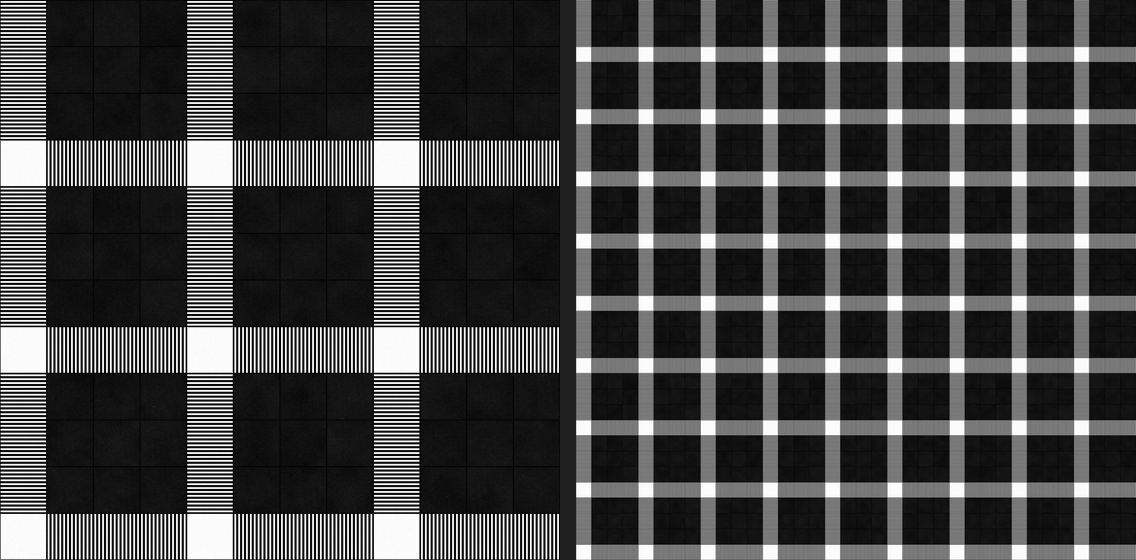
Left, the tile; right, the same tile 3 across and 3 down.
Give the GLSL for this pattern, as a WebGL 2 fragment shader.

```glsl
#version 300 es
precision highp float;
// Black and white windowpane plaid: worn dark tiles, pinstriped bands and solid white crossings.

uniform vec2 u_resolution;
out vec4 fragColor;

const float REPEATS = 3.0;            // plaid repeats across and down
const float CELLS = 4.0;              // square cells per repeat: one band, three dark
const float GRID = REPEATS * CELLS;
const float STRIPES = 12.0;           // pinstripes per cell
const float STRIPE_DUTY = 0.46;       // light share of each pinstripe period
const float SEAM_HALF = 0.012;        // half width of a seam, in cells

const vec3 WHITE = vec3(0.985);
const vec3 CHARCOAL = vec3(0.068);
const vec3 STRIPE_DARK = vec3(0.035);
const vec3 SEAM = vec3(0.012);

float hash(vec2 p) {
    return fract(sin(dot(p, vec2(127.1, 311.7))) * 43758.5453);
}

// Value noise that wraps after a whole number of lattice steps
float wrapNoise(vec2 p, float period) {
    vec2 i = floor(p);
    vec2 f = fract(p);
    f = f * f * (3.0 - 2.0 * f);
    float a = hash(mod(i, period));
    float b = hash(mod(i + vec2(1.0, 0.0), period));
    float c = hash(mod(i + vec2(0.0, 1.0), period));
    float d = hash(mod(i + 1.0, period));
    return mix(mix(a, b, f.x), mix(c, d, f.x), f.y);
}

// Soft smudges, p in cells
float smudge(vec2 p, vec2 shift) {
    float sum = 0.0;
    float weight = 0.5;
    float freq = 2.0;
    for (int i = 0; i < 4; i++) {
        sum += weight * wrapNoise(p * freq + shift, GRID * freq);
        weight *= 0.5;
        freq *= 2.0;
    }
    return sum;
}

// Running total of light stripe width from zero to x
float stripeTotal(float x, float duty) {
    return floor(x) * duty + clamp(fract(x) - 0.5 + 0.5 * duty, 0.0, duty);
}

// Share of light stripe within a pixel of the given width
float stripeCoverage(float x, float width, float duty) {
    return (stripeTotal(x + 0.5 * width, duty) - stripeTotal(x - 0.5 * width, duty)) / width;
}

// Smooth line along the cell borders of one axis
float seamCoverage(float x, float width, float halfWidth) {
    float dist = abs(fract(x + 0.5) - 0.5);
    return clamp((halfWidth - dist) / width + 0.5, 0.0, 1.0);
}

// Dark tile with its own shade, smudges, grain and pale specks
vec3 darkTile(vec2 p, vec2 id) {
    float shade = hash(id + 3.7);
    vec2 shift = floor(37.0 * vec2(shade, hash(id + 9.2)));
    float cloud = smudge(p, shift) - 0.47;
    float grain = wrapNoise(p * 36.0, GRID * 36.0) - 0.5;
    float speck = smoothstep(0.93, 1.0, wrapNoise(p * 24.0 + 5.0, GRID * 24.0));
    float wear = smoothstep(0.0, 0.25, cloud);
    float tone = (shade - 0.5) * 0.016 + cloud * 0.055 + grain * 0.028;
    return CHARCOAL + tone + speck * (0.025 + 0.05 * wear);
}

void main() {
    vec2 p = gl_FragCoord.xy / u_resolution * GRID;
    vec2 pixel = GRID / u_resolution;
    vec2 id = floor(p);
    vec2 band = 1.0 - step(0.5, mod(id, CELLS));

    // Faint paper grain on the light parts
    float grain = wrapNoise(p * 32.0, GRID * 32.0) - 0.5;
    vec3 light = WHITE + grain * 0.015;

    // Upright bands carry level stripes, level bands upright ones
    float levelStripe = stripeCoverage(p.y * STRIPES, pixel.y * STRIPES, STRIPE_DUTY);
    float uprightStripe = stripeCoverage(p.x * STRIPES, pixel.x * STRIPES, STRIPE_DUTY);
    float stripe = mix(uprightStripe, levelStripe, band.x);
    vec3 striped = mix(STRIPE_DARK, light, stripe);

    // Dark cells, single bands, crossings
    vec3 color = mix(darkTile(p, id), striped, max(band.x, band.y));
    color = mix(color, light, band.x * band.y);

    // Thin seams around every cell
    float seam = max(seamCoverage(p.x, pixel.x, SEAM_HALF),
                     seamCoverage(p.y, pixel.y, SEAM_HALF));
    color = mix(color, SEAM, seam);

    fragColor = vec4(clamp(color, 0.0, 1.0), 1.0);
}
```
